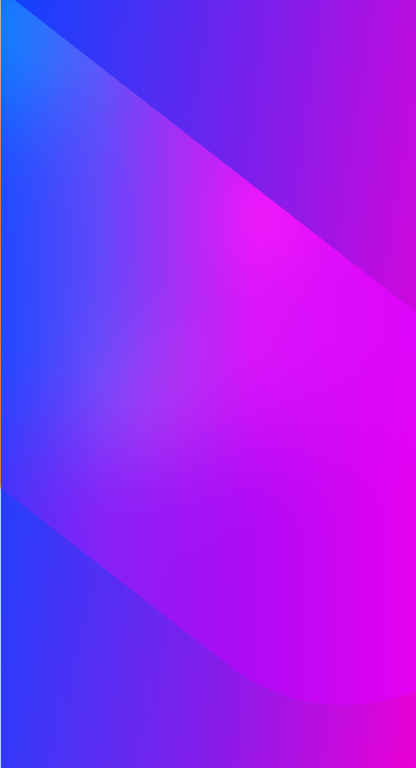
A WebGL 1 fragment shader for this background:

```glsl
precision highp float;
// Diagonal neon band with a rounded lower corner over a blue to magenta gradient.

uniform vec2 u_resolution;

const float ASPECT = 0.543;                    // canvas width in canvas heights
const vec2 BAND_DIR = vec2(0.790, -0.613);     // downhill, along the band
const vec2 BAND_NORMAL = vec2(-0.613, -0.790); // towards the lower left
const vec2 CORNER_CENTER = vec2(0.449, 0.327);
const float CORNER_RADIUS = 0.245;
const float TOP_OFFSET = 0.268;                // corner center to upper edge

// Linear progress of x from a to b
float progress(float x, float a, float b) {
  return clamp((x - a) / (b - a), 0.0, 1.0);
}

// Horizontal five-colour ramp
vec3 ramp(float x, vec3 c0, vec3 c1, vec3 c2, vec3 c3, vec3 c4) {
  vec3 color = mix(c0, c1, progress(x, 0.0, 0.13));
  color = mix(color, c2, progress(x, 0.13, 0.234));
  color = mix(color, c3, progress(x, 0.234, 0.33));
  return mix(color, c4, progress(x, 0.33, ASPECT));
}

// Soft round falloff
float glow(vec2 p, vec2 center, float radius) {
  vec2 d = (p - center) / radius;
  return exp(-dot(d, d));
}

// Signed distance to the band, negative inside
float bandDistance(vec2 p) {
  vec2 q = vec2(dot(p - CORNER_CENTER, BAND_DIR),
                dot(p - CORNER_CENTER, BAND_NORMAL));
  float lower = length(max(q, 0.0)) - CORNER_RADIUS;
  float upper = -q.y - TOP_OFFSET;
  return max(lower, upper);
}

vec3 backdropColor(vec2 p) {
  float x = p.x / ASPECT;
  vec3 top = mix(vec3(0.04, 0.27, 1.0), vec3(0.42, 0.14, 0.93), progress(x, 0.0, 0.55));
  top = mix(top, vec3(0.73, 0.05, 0.88), progress(x, 0.55, 1.0));
  vec3 bottom = mix(vec3(0.20, 0.23, 0.98), vec3(0.56, 0.10, 0.91), progress(x, 0.0, 0.55));
  bottom = mix(bottom, vec3(0.92, 0.0, 0.84), progress(x, 0.55, 1.0));
  return mix(bottom, top, p.y);
}

vec3 bandColor(vec2 p) {
  vec3 upper = ramp(p.x, vec3(0.12, 0.29, 1.0), vec3(0.38, 0.28, 0.98),
                    vec3(0.65, 0.18, 0.96), vec3(0.85, 0.08, 0.98), vec3(0.87, 0.02, 0.98));
  vec3 lower = ramp(p.x, vec3(0.28, 0.20, 0.97), vec3(0.52, 0.13, 0.97),
                    vec3(0.61, 0.08, 0.96), vec3(0.69, 0.04, 0.96), vec3(0.90, 0.0, 0.94));
  vec3 color = mix(lower, upper, smoothstep(0.30, 0.58, p.y));

  // Cyan corner, pink crest and pale violet haze
  color += vec3(-0.06, 0.19, 0.0) * glow(p, vec2(0.0, 0.96), 0.13);
  color += vec3(0.07, 0.02, 0.0) * glow(p, vec2(0.349, 0.715), 0.075);
  color += vec3(0.06, 0.04, 0.0) * glow(p, vec2(0.18, 0.47), 0.10);
  return color;
}

// Hairline along the left border: orange beside the band, pale below it
vec3 borderColor(float y) {
  vec3 pale = vec3(0.72, 0.82, 1.0);
  vec3 orange = vec3(0.85, 0.45, 0.30);
  float beside = smoothstep(0.36, 0.37, y) * (1.0 - 0.6 * smoothstep(0.72, 1.0, y));
  return mix(pale, orange, beside);
}

void main() {
  vec2 p = gl_FragCoord.xy / u_resolution * vec2(ASPECT, 1.0);
  float pixel = 1.0 / u_resolution.y;

  float band = 1.0 - smoothstep(-0.7 * pixel, 0.7 * pixel, bandDistance(p));
  vec3 color = mix(backdropColor(p), bandColor(p), band);

  float border = clamp((0.0013 - p.x) / pixel + 0.5, 0.0, 1.0);
  color = mix(color, borderColor(p.y), border);

  gl_FragColor = vec4(clamp(color, 0.0, 1.0), 1.0);
}
```
